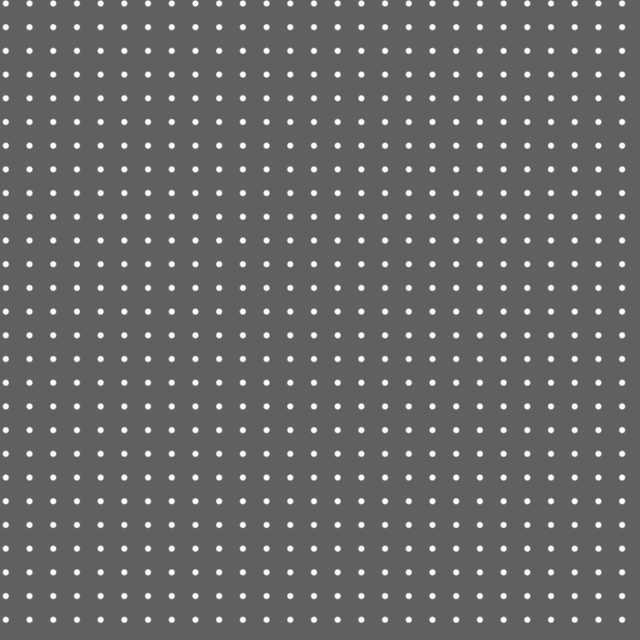
Reproduce this pattern procedurally as a WebGL 1 fragment shader.

```glsl
precision highp float;

uniform vec2 u_resolution;

#define REPEATS 27.0
#define DOT_CENTER vec2(0.246, 0.854)
#define DOT_RADIUS 0.126
#define EDGE_SOFTNESS 0.042
#define GROUND_COLOR vec3(0.378)
#define DOT_COLOR vec3(0.985)

// Signed distance to the nearest dot, in cell units
float dotDistance(vec2 cellPos) {
    vec2 offset = fract(cellPos - DOT_CENTER + 0.5) - 0.5;
    return length(offset) - DOT_RADIUS;
}

void main() {
    vec2 cellPos = gl_FragCoord.xy / u_resolution * REPEATS;

    // Soft rim, never narrower than a pixel
    float pixel = REPEATS / min(u_resolution.x, u_resolution.y);
    float rim = max(EDGE_SOFTNESS, 0.75 * pixel);
    float coverage = 1.0 - smoothstep(-rim, rim, dotDistance(cellPos));

    gl_FragColor = vec4(mix(GROUND_COLOR, DOT_COLOR, coverage), 1.0);
}
```
